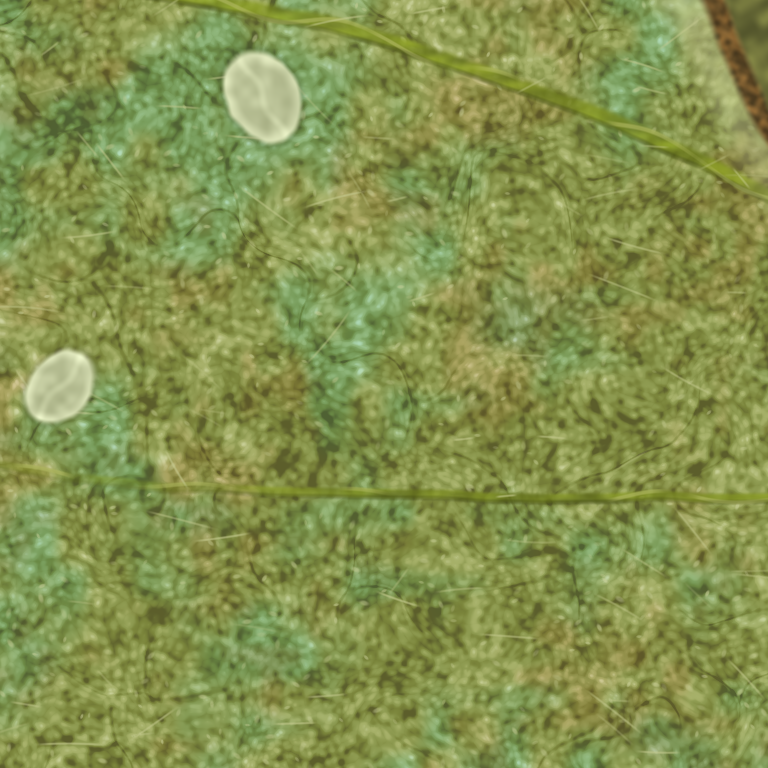
Write a Shadertoy shader that draws this texture.

```glsl
// Close view of a leaf underside: mottled olive tissue, green veins, fine hairs,
// two pale oval scales and a brown stem in the corner. Layered value and cellular
// noise gives a tone, a colour ramp paints it, then distance shapes go on top.
#define GRAIN_SCALE 78.0
#define SPECK_SCALE 36.0
#define SPECK_SHARE 0.36
#define CREASE_SCALE 6.5
#define HAIR_COUNT 80
#define HAIR_WIDTH 0.0013
#define TONE_MEAN 0.45
#define TONE_CONTRAST 1.0
#define VEIN_GREEN vec3(0.45, 0.51, 0.12)
#define PALE vec3(0.77, 0.79, 0.56)
#define STEM_BROWN vec3(0.36, 0.24, 0.11)

float hash(vec2 p) {
    vec3 q = fract(p.xyx * vec3(0.1031, 0.1030, 0.0973));
    q += dot(q, q.yzx + 33.33);
    return fract((q.x + q.y) * q.z);
}

vec2 hash2(vec2 p) { return vec2(hash(p), hash(p + 57.3)); }

mat2 turn(float a) { return mat2(cos(a), -sin(a), sin(a), cos(a)); }

float noise(vec2 p) {
    vec2 i = floor(p), f = fract(p);
    f = f * f * (3.0 - 2.0 * f);
    return mix(mix(hash(i), hash(i + vec2(1, 0)), f.x),
               mix(hash(i + vec2(0, 1)), hash(i + vec2(1, 1)), f.x), f.y);
}

// Nearest and second nearest distance to scattered cell points
vec2 cellular(vec2 p) {
    vec2 i = floor(p), d = vec2(9.0);
    for (int y = -1; y <= 1; y++)
    for (int x = -1; x <= 1; x++) {
        vec2 c = i + vec2(x, y);
        float r = length(c + hash2(c) - p);
        d = r < d.x ? vec2(r, d.x) : vec2(d.x, min(d.y, r));
    }
    return d;
}

// Short bright flecks, at most one to a cell, each with its own direction
float flecks(vec2 p) {
    vec2 i = floor(p);
    float sum = 0.0;
    for (int y = -1; y <= 1; y++)
    for (int x = -1; x <= 1; x++) {
        vec2 c = i + vec2(x, y);
        vec2 q = turn(hash(c + 9.1) * 3.14) * (p - c - hash2(c + 3.7));
        float size = mix(0.6, 1.2, hash(c + 21.0));
        float shape = 1.0 - smoothstep(0.3, 1.0, length(q / (vec2(0.27, 0.14) * size)));
        sum = max(sum, shape * step(hash(c + 5.5), SPECK_SHARE) * mix(0.4, 1.0, hash(c + 13.0)));
    }
    return sum;
}

// Thin tapered hairs, mostly lying near the horizontal
float hairs(vec2 p, float aa) {
    float sum = 0.0;
    for (int k = 0; k < HAIR_COUNT; k++) {
        vec2 seed = vec2(float(k) * 1.7, 4.0);
        float side = hash(seed + 31.0) - 0.5;
        vec2 q = turn(-side * abs(side) * 4.0 - 0.05) * (p - hash2(seed));
        float halfLen = mix(0.015, 0.055, hash(seed + 11.0));
        float bend = (hash(seed + 77.0) - 0.5) * 3.0;
        float line = 1.0 - smoothstep(0.0, HAIR_WIDTH + aa, abs(q.y - bend * q.x * q.x));
        float taper = 1.0 - smoothstep(0.5, 1.0, abs(q.x) / halfLen);
        sum = max(sum, line * taper * mix(0.25, 0.8, hash(seed + 19.0)));
    }
    return sum;
}

vec3 leafRamp(float t) {
    vec3 c = mix(vec3(0.36, 0.37, 0.17), vec3(0.48, 0.52, 0.23), smoothstep(0.0, 0.32, t));
    c = mix(c, vec3(0.555, 0.605, 0.315), smoothstep(0.28, 0.52, t));
    c = mix(c, vec3(0.65, 0.69, 0.41), smoothstep(0.5, 0.76, t));
    return mix(c, vec3(0.80, 0.83, 0.62), smoothstep(0.75, 1.1, t));
}

// Green band with a dark lower edge and a pale broken ridge; d is the signed height
vec3 vein(vec3 col, vec2 p, float d, float width, float strength) {
    float grain = noise(p * vec2(30.0, 90.0));
    float band = 1.0 - smoothstep(width * 0.4, width * 1.3, abs(d));
    col = mix(col, VEIN_GREEN * (0.8 + 0.5 * grain), band * strength);
    float ridge = 1.0 - smoothstep(0.001, 0.004, abs(d - width * 0.8 * sin(p.x * 31.0)));
    col = mix(col, vec3(0.69, 0.72, 0.38), ridge * 0.65 * smoothstep(0.3, 0.7, noise(p * 17.0)));
    float edge = 1.0 - smoothstep(0.001, 0.005, abs(d + width * 0.75));
    return col * (1.0 - 0.2 * edge * strength);
}

// Translucent oval with a lighter rim and a soft shadow
vec3 scaleInsect(vec3 col, vec2 p, vec2 centre, float angle, vec2 axes, float aa) {
    vec2 q = turn(angle) * (p - centre);
    float e = length(q / axes) + 0.08 * (noise(p * 60.0) - 0.5);
    float soft = (0.003 + aa) / axes.y;
    col *= 1.0 - 0.16 * (1.0 - smoothstep(0.95, 1.25, e));
    float ridge = 1.0 - smoothstep(0.0, 0.008, abs(q.y + 0.004 * sin(q.x * 90.0)));
    vec3 body = vec3(0.71, 0.74, 0.57) + 0.12 * (noise(p * 75.0) - 0.4);
    body += 0.12 * smoothstep(0.65, 0.95, e) + 0.06 * ridge;
    return mix(col, body, 1.0 - smoothstep(1.0 - soft, 1.0 + soft, e));
}

void mainImage(out vec4 fragColor, in vec2 fragCoord) {
    vec2 p = fragCoord / iResolution.y;
    float aa = 1.0 / iResolution.y;
    vec2 warp = vec2(noise(p * 14.0), noise(p * 14.0 + 40.0)) - 0.5;

    // Tissue tone from coarse to fine
    float broad = noise(p * 5.0 + 2.0);
    float fine = noise(turn(0.6) * p * 62.0), finest = noise(turn(1.1) * p * 125.0);
    float tone = 0.22 * (broad - 0.5) + 0.25 * (noise(p * 19.0) - 0.5);
    tone += 0.42 * (fine - 0.5) + 0.52 * (finest - 0.5);
    tone += 0.42 * (0.47 - cellular(p * GRAIN_SCALE + warp * 3.0).x);
    vec2 crease = cellular(p * CREASE_SCALE + warp * 0.7);
    float crack = 1.0 - smoothstep(0.0, 0.06, crease.y - crease.x);
    tone -= 0.24 * crack * smoothstep(0.4, 0.65, noise(p * 8.0 + 70.0));
    vec3 col = leafRamp(TONE_MEAN + TONE_CONTRAST * tone);

    // Cool green and warm brown patches
    float cool = smoothstep(0.48, 0.8, 0.6 * noise(p * 7.0 + 11.0) + 0.4 * noise(p * 21.0));
    float warm = smoothstep(0.52, 0.8, 0.6 * noise(p * 8.0 + 31.0) + 0.4 * noise(p * 34.0));
    col *= mix(vec3(1.0), vec3(0.86, 1.03, 1.17), cool);
    col *= mix(vec3(1.0), vec3(1.03, 0.93, 0.92), warm);
    col = mix(col, vec3(0.80, 0.82, 0.61), 0.75 * flecks(p * SPECK_SCALE) * (0.45 + 0.55 * broad));

    // Two veins
    float wobble = 0.006 * warp.y;
    float x = p.x - 0.26;
    float upper = p.y - (1.0 - 0.16 * x - 0.248 * x * x) + wobble;
    float lower = p.y - (0.352 + 0.043 * exp(-5.0 * p.x)) + wobble;
    col = vein(col, p, upper * 0.93, 0.011, 0.8);
    col = vein(col, p, lower, 0.007, 0.35 + 0.4 * smoothstep(0.15, 0.5, p.x));

    // Stem in the corner, with a pale flank
    float s = dot(p - vec2(0.925, 1.0), vec2(0.904, 0.427)) + 0.012 * warp.x;
    float flank = smoothstep(-0.08, -0.03, s) * smoothstep(0.66, 0.82, p.y);
    col = mix(col, PALE * (0.78 + 0.3 * fine), 0.6 * flank);
    col = mix(col, vec3(0.42, 0.43, 0.22) * (0.7 + 0.6 * fine), smoothstep(0.0, 0.02, s) * flank);
    float stem = 1.0 - smoothstep(0.007, 0.02, abs(s));
    col = mix(col, STEM_BROWN * (0.6 + 0.9 * finest), 0.85 * stem * flank);

    col = mix(col, PALE, 0.8 * hairs(p, aa));
    col = scaleInsect(col, p, vec2(0.342, 0.874), -1.08, vec2(0.062, 0.047), aa);
    col = scaleInsect(col, p, vec2(0.078, 0.496), 0.9, vec2(0.053, 0.039), aa);
    fragColor = vec4(clamp(col, 0.0, 1.0), 1.0);
}
```
